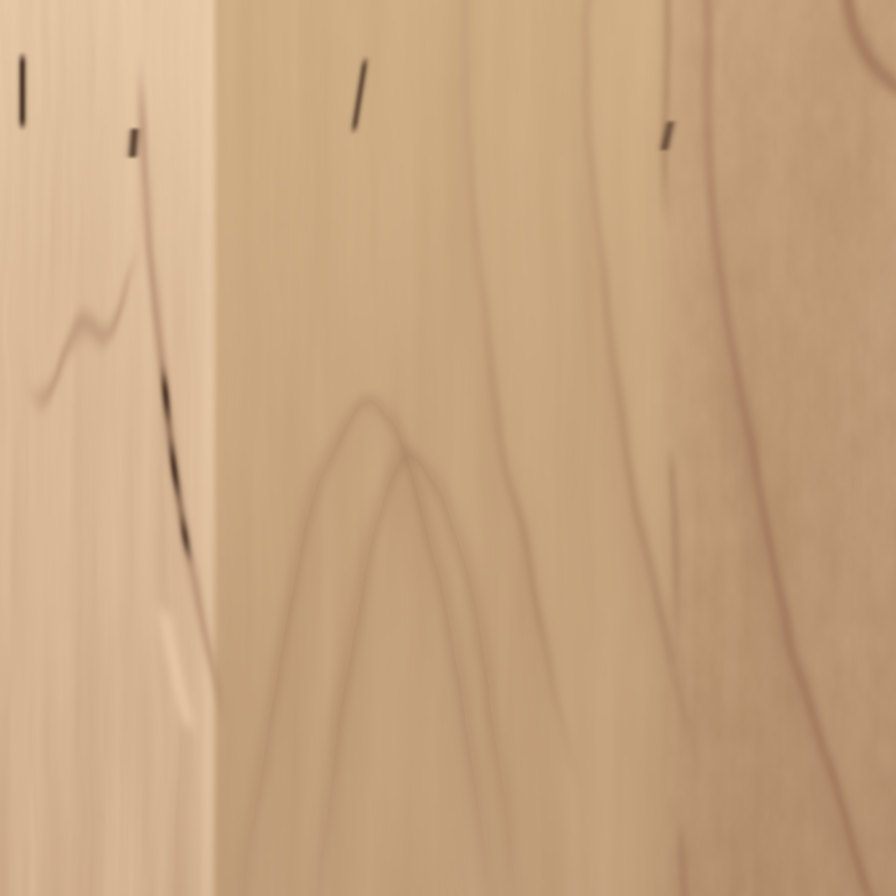
Give the GLSL for this texture, as a WebGL 1 fragment shader.

```glsl
precision highp float;
// Three joined planks of pale maple with soft vertical fibres.
// Growth veins are parabolas warped by noise; pits and a crack are thin
// tapered strokes laid over the smooth plank gradients.
uniform vec2 u_resolution;

const vec3 LEFT_TOP = vec3(0.885, 0.765, 0.635);
const vec3 LEFT_LOW = vec3(0.815, 0.685, 0.555);
const vec3 MID_TOP = vec3(0.805, 0.675, 0.515);
const vec3 MID_LOW = vec3(0.755, 0.620, 0.480);
const vec3 RIGHT_TOP = vec3(0.780, 0.640, 0.495);
const vec3 RIGHT_LOW = vec3(0.700, 0.560, 0.430);
const vec3 VEIN = vec3(0.58, 0.41, 0.31);
const vec3 PIT = vec3(0.24, 0.16, 0.11);
const vec3 PALE = vec3(0.93, 0.81, 0.68);
const float JOINT_A = 0.24;
const float JOINT_B = 0.745;
const float FIBRE = 0.030;
const float FLECK = 0.026;

float hash(vec2 p) {
  p = fract(p * vec2(0.1031, 0.1137));
  p += dot(p, p.yx + 33.33);
  return fract((p.x + p.y) * p.x * 17.0);
}

float noise(vec2 p) {
  vec2 i = floor(p), f = fract(p);
  f = f * f * (3.0 - 2.0 * f);
  return mix(mix(hash(i), hash(i + vec2(1, 0)), f.x),
             mix(hash(i + vec2(0, 1)), hash(i + vec2(1, 1)), f.x), f.y);
}

float fbm(vec2 p) {
  return 0.55 * noise(p) + 0.3 * noise(p * 2.1 + 7.0) + 0.15 * noise(p * 4.3 + 19.0);
}

float line(float d, float width) {
  return exp(-d * d / (width * width));
}

// Band that fades in after a and out before b.
float span(float x, float a, float b, float soft) {
  return smoothstep(a, a + soft, x) * (1.0 - smoothstep(b - soft, b, x));
}

// Signed horizontal distance to a vein bending right as it descends.
float bendVein(vec2 p, float start, float bend) {
  float drop = 1.0 - p.y;
  return p.x - start - bend * drop * drop;
}

// Distance to a pointed growth arch with its tip at peak.
float arch(vec2 p, vec2 peak, float steep) {
  float dx = p.x - peak.x;
  float v = steep * dx * dx + p.y - peak.y;
  return v / length(vec2(2.0 * steep * dx, 1.0));
}

float stroke(vec2 p, vec2 centre, float halfLength, float slant, float width) {
  vec2 d = p - centre;
  float along = d.y / halfLength;
  float taper = max(1.0 - along * along, 0.0);
  return line(d.x - slant * d.y, width) * smoothstep(0.0, 0.6, taper);
}

void main() {
  vec2 uv = gl_FragCoord.xy / u_resolution;
  float drop = 1.0 - uv.y;
  vec2 p = uv;
  p.x += 0.012 * (fbm(vec2(uv.x * 5.0, uv.y * 6.0)) - 0.5);
  p.y += 0.05 * (fbm(uv * vec2(14.0, 5.0) + 40.0) - 0.5);

  // Planks
  float inMid = smoothstep(JOINT_A - 0.006, JOINT_A + 0.006, uv.x);
  float inRight = smoothstep(JOINT_B - 0.03, JOINT_B + 0.03, uv.x);
  float inLeft = 1.0 - inMid;
  vec3 col = mix(LEFT_TOP, LEFT_LOW, drop);
  col = mix(col, mix(MID_TOP, MID_LOW, drop), inMid);
  col = mix(col, mix(RIGHT_TOP, RIGHT_LOW, clamp(drop * 0.8 + (uv.x - JOINT_B), 0.0, 1.0)), inRight);

  // Fibres, broad tone and short flecks
  float fibre = fbm(vec2(p.x * 55.0, p.y * 2.5)) - 0.5;
  float tone = fbm(vec2(p.x * 12.0, p.y * 1.8) + 60.0) - 0.5;
  float fleck = fbm(uv * vec2(60.0, 32.0) + 90.0) - 0.5;
  col += (FIBRE * (1.0 + 1.6 * inLeft) * fibre + 0.045 * tone) * vec3(0.9, 1.0, 1.05);
  col += FLECK * (0.25 + inRight) * fleck;
  float seam = line(uv.x - JOINT_A + 0.009, 0.007) * (0.35 + 0.3 * noise(vec2(3.0, uv.y * 6.0)));
  col = mix(col, PALE, 0.6 * seam);

  // Long veins, the rightmost one strongest
  for (int i = 0; i < 3; i++) {
    float k = float(i);
    float d = bendVein(p, 0.52 + 0.135 * k, 0.17 + 0.006 * k);
    float strength = mix(0.10, 0.24, smoothstep(0.1, 0.7, drop)) + 0.09 * k * k * 0.5;
    float fade = i == 2 ? 1.0 : 1.0 - smoothstep(0.65, 0.92, drop);
    col = mix(col, VEIN, strength * fade * (line(d, 0.007) + 0.3 * line(d + 0.012, 0.018)));
  }

  // Faint nested arches in the middle plank
  for (int i = 0; i < 2; i++) {
    float k = float(i);
    float d = arch(p, vec2(0.41 + 0.055 * k, 0.54 - 0.05 * k), 28.0 + 12.0 * k);
    float mask = inMid * (1.0 - inRight) * smoothstep(0.0, 0.4, uv.y + 0.15);
    col = mix(col, VEIN, 0.19 * mask * (line(d, 0.009) + 0.35 * smoothstep(-0.09, 0.0, d) * step(d, 0.0)));
  }

  // Broken vein on the right joint, curl at the top corner, hook on the left
  float broken = smoothstep(0.35, 0.65, noise(vec2(8.0, uv.y * 7.0)));
  col = mix(col, VEIN, 0.30 * broken * line(p.x - JOINT_B - 0.02 * drop * drop, 0.006));
  float curl = length((uv - vec2(1.05, 1.02)) * vec2(1.0, 0.8)) - 0.105;
  col = mix(col, VEIN, 0.55 * line(curl, 0.009));
  float hook = p.y - 0.55 - 1.05 * (p.x - 0.03) - 0.02 * sin(p.x * 90.0);
  col = mix(col, VEIN, 0.30 * span(uv.x, 0.025, 0.16, 0.03) * line(hook, 0.014));

  // Left vein with an opened crack and a pale scar below it
  float crackLine = bendVein(p, 0.158, 0.14);
  col = mix(col, VEIN, 0.35 * span(drop, 0.05, 0.82, 0.1) * line(crackLine, 0.006));
  float opened = span(drop, 0.39, 0.64, 0.05) * (0.65 + 0.35 * sin(drop * 75.0));
  col = mix(col, PIT, 0.85 * opened * line(crackLine, 0.0042));
  col = mix(col, PALE, 0.6 * stroke(p, vec2(0.195, 0.25), 0.08, -0.2, 0.009));

  // Dark pits spread along the top
  for (int i = 0; i < 4; i++) {
    float k = float(i);
    float isLong = 1.0 - mod(k, 2.0);
    vec2 centre = vec2(0.025 + 0.72 * pow(k / 3.0, 1.6), 0.91 - 0.07 * hash(vec2(k, 5.0)));
    float pit = stroke(uv, centre, 0.019 + 0.027 * isLong, 0.08 * k, 0.0055 - 0.0015 * isLong);
    col = mix(col, PIT, (0.88 - 0.1 * k) * pit);
  }
  gl_FragColor = vec4(clamp(col, 0.0, 1.0), 1.0);
}
```
